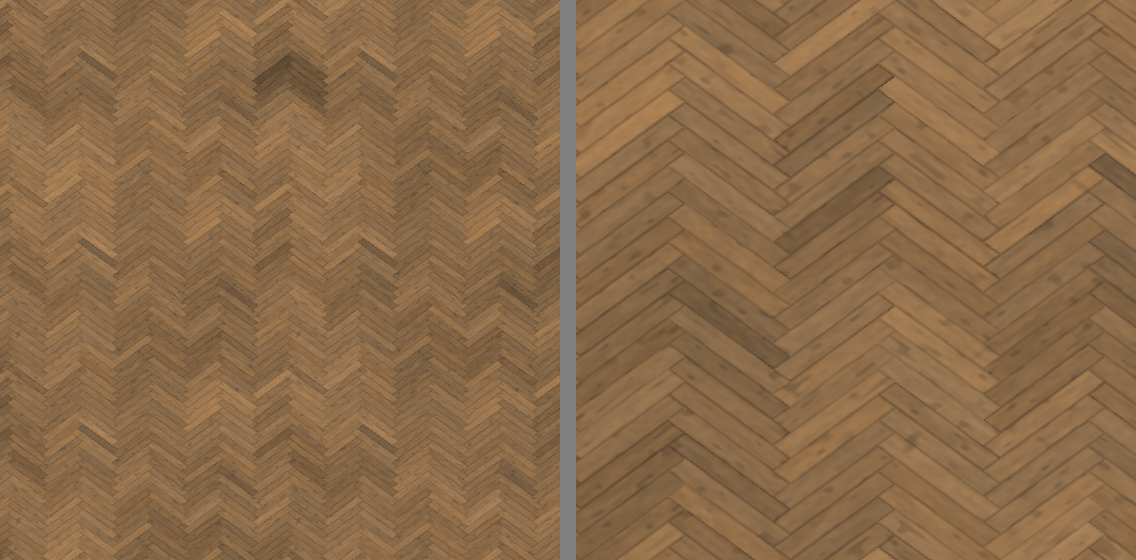
Left: the whole. Right: its middle third, enlarged.
This texture is drawn by a Shadertoy shader. Its source:

```glsl
// Draws a worn oak herringbone parquet: 16 columns of slim boards in a 2 by 3 tiling.

const float BOARD_LENGTH = 6.0;           // board length in board widths
const float ROWS = 66.0;                  // boards stacked up the canvas
const float PAIRS = 8.0;                  // rising and falling column pairs
const float VALLEY_X = 0.086;             // lattice origin across the canvas
const vec2 TILES = vec2(2.0, 3.0);        // repeats of the wood variation
const vec3 OAK = vec3(0.575, 0.442, 0.300);

struct Board {
    vec2 id;       // column and row
    vec2 centre;   // middle of the board on the canvas
    vec2 local;    // along 0..BOARD_LENGTH, across 0..1
};

float hash(vec2 p) {
    p = fract(p * vec2(0.1031, 0.1137));
    p += dot(p, p.yx + 33.33);
    return fract((p.x + p.y) * p.x * 47.3);
}

// Value noise that wraps after a whole number of cells
float wrapNoise(vec2 p, float period) {
    vec2 i = floor(p), f = fract(p);
    f = f * f * (3.0 - 2.0 * f);
    vec2 lo = mod(i, period) + 3.7, hi = mod(i + 1.0, period) + 3.7;
    return mix(mix(hash(lo), hash(vec2(hi.x, lo.y)), f.x),
               mix(hash(vec2(lo.x, hi.y)), hash(hi), f.x), f.y);
}

// Finds the board under a canvas point on the slanted lattice
Board findBoard(vec2 uv) {
    float halfPeriod = BOARD_LENGTH * PAIRS;
    float x = (uv.x - VALLEY_X) * halfPeriod, y = uv.y * ROWS;
    vec2 lattice = vec2(y + x, y - x);
    vec2 cell = floor(lattice);
    float n = BOARD_LENGTH;
    float pair = floor((cell.x - cell.y) / (2.0 * n));
    float offset = cell.x - cell.y - 2.0 * n * pair;
    bool rising = offset < n;

    float start = rising ? cell.y + 2.0 * n * pair
                         : cell.x - 2.0 * n * pair - 2.0 * n + 1.0;
    vec2 middle = rising ? vec2(start + 0.5 * n, cell.y + 0.5)
                         : vec2(cell.x + 0.5, start + 0.5 * n);
    Board board;
    board.id = rising ? vec2(2.0 * pair, cell.y + n * pair)
                      : vec2(2.0 * pair + 1.0, cell.x - n * pair);
    board.centre = vec2((middle.x - middle.y) / (2.0 * halfPeriod) + VALLEY_X,
                        (middle.x + middle.y) / (2.0 * ROWS));
    board.local = rising ? vec2(lattice.x - start, fract(lattice.y))
                         : vec2(lattice.y - start, fract(lattice.x));
    return board;
}

float spot(vec2 p, vec2 centre, vec2 size) {
    vec2 q = (p - centre) / size;
    return exp(-dot(q, q));
}

// Broad light and dark areas, partly tiled and partly unique
float patchTone(vec2 p) {
    float tone = 0.12 * (wrapNoise(p * TILES * 4.0, 4.0) - 0.5);
    tone += 0.10 * (wrapNoise(p * 7.0 + 5.0, 512.0) - 0.5);
    vec2 tile = fract(p * TILES);
    tone += 0.11 * spot(tile, vec2(0.75, 0.88), vec2(0.13, 0.16));
    tone += 0.08 * spot(p, vec2(0.55, 0.48), vec2(0.04, 0.08));
    tone -= 0.23 * spot(p, vec2(0.52, 0.86), vec2(0.07, 0.035));
    tone -= 0.15 * spot(p, vec2(0.97, 0.50), vec2(0.05, 0.05));
    return tone;
}

// Fine streaks and dark pores that run along the board
float grainTone(vec2 local, vec2 seed) {
    vec2 shift = seed * vec2(17.0, 29.0);
    float streak = wrapNoise(local * vec2(0.9, 4.5) + shift, 1024.0) - 0.5;
    float fleck = wrapNoise(local * vec2(3.0, 5.0) + shift + 71.0, 1024.0) - 0.5;
    float pore = wrapNoise(local * vec2(1.4, 3.0) + shift + 137.0, 1024.0);
    return 0.10 * streak + 0.06 * fleck - 0.13 * smoothstep(0.74, 0.97, pore);
}

// Coverage of the dark seam around a board
float seam(vec2 local, float width, float blur) {
    vec2 edge = min(local, vec2(BOARD_LENGTH, 1.0) - local);
    return 1.0 - smoothstep(width - blur, width + blur, min(edge.x, edge.y));
}

void mainImage(out vec4 fragColor, in vec2 fragCoord) {
    vec2 uv = fragCoord / iResolution.xy;
    Board board = findBoard(uv);
    vec2 seed = mod(board.id, vec2(2.0 * PAIRS, ROWS) / TILES) + 1.0;

    // Tone of each board, with a few pale strips and dark ones
    float pick = hash(seed + 41.0);
    float tone = 0.13 * (hash(seed) - 0.5) + 0.04 * (hash(board.id + 90.5) - 0.5);
    tone += 0.12 * smoothstep(0.93, 0.98, pick) - 0.10 * smoothstep(0.07, 0.02, pick);
    tone += patchTone(board.centre) + grainTone(board.local, seed);

    // Warm and cool boards
    float warmth = hash(seed + 13.0) - 0.5 + 2.0 * tone;
    vec3 wood = OAK * (1.0 + tone) * (1.0 + warmth * vec3(0.035, 0.0, -0.06));

    // Seams of uneven depth
    float pixel = length(vec2(ROWS, BOARD_LENGTH * PAIRS)) / iResolution.y;
    float depth = mix(0.06, 0.20, hash(seed + 67.0));
    wood *= 1.0 - depth * seam(board.local, 0.07, max(pixel, 0.04));

    fragColor = vec4(wood, 1.0);
}
```
